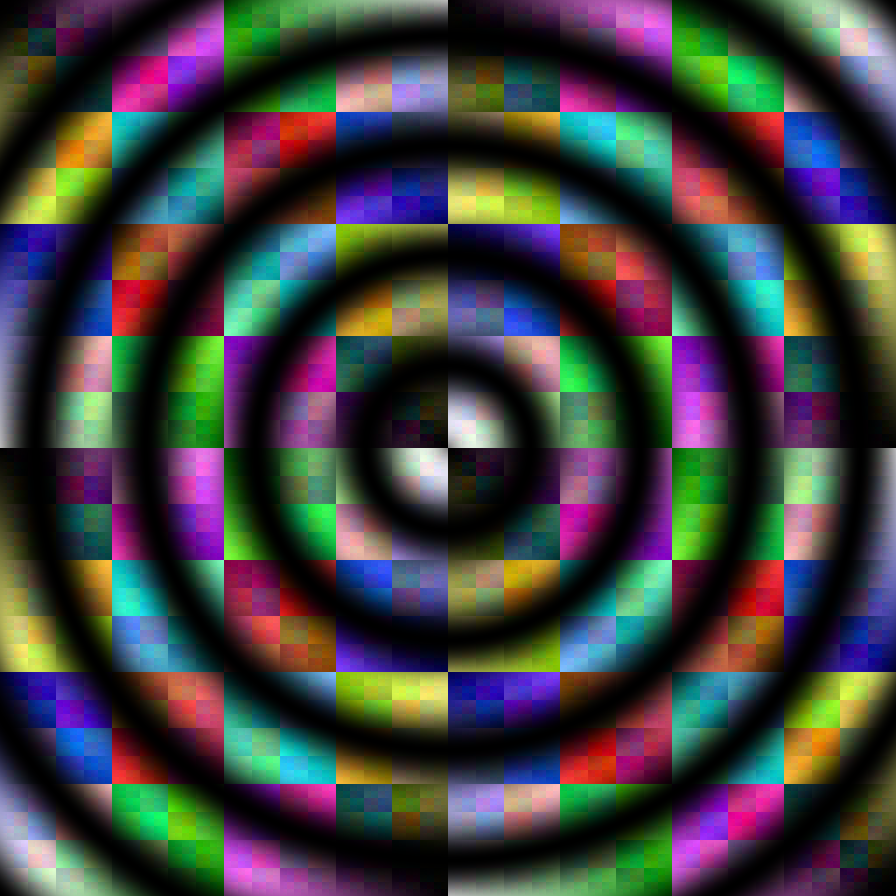
This background is drawn by a Shadertoy shader. Its source:

```glsl
// Concentric dark rings over a colourful mosaic of bitwise XOR squares

// Inverted XOR of the cell coordinates, with a different doubling per channel
vec3 xorMosaic(vec2 p) {
    ivec2 cell = ivec2(floor(p * 256.0));
    ivec2 twice = cell * 2;
    ivec3 bits = ivec3(twice.x ^ twice.y, cell.x ^ twice.y, twice.x ^ cell.y);
    return vec3(~bits & 255) / 255.0;
}

// Soft radial wave, from 0 in the dark rings to 1 in the bright ones
float ringLight(vec2 p) {
    return 0.5 + 0.5 * sin(25.6 * length(p));
}

void mainImage(out vec4 fragColor, in vec2 fragCoord) {
    vec3 color = vec3(0.0);

    // Average a 2 x 2 grid of samples to smooth the cell edges
    for (int i = 0; i < 4; i++) {
        vec2 offset = 0.5 * vec2(i & 1, i >> 1) - 0.25;
        vec2 p = (2.0 * (fragCoord + offset) - iResolution.xy) / iResolution.y;
        color += 0.25 * xorMosaic(p) * ringLight(p);
    }

    fragColor = vec4(color, 1.0);
}
```
